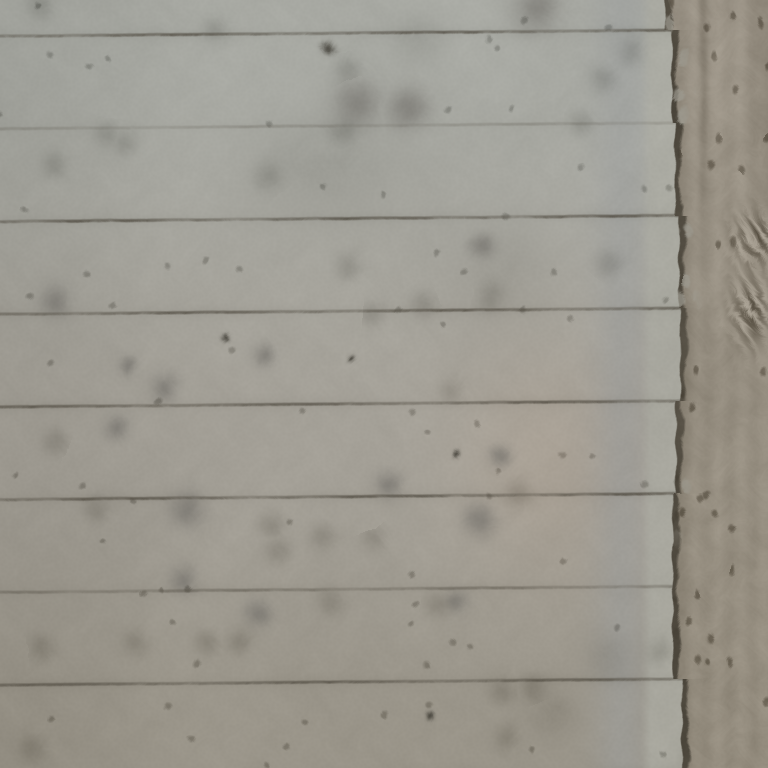
A WebGL 2 fragment shader for this texture:

```glsl
#version 300 es
precision highp float;
// Weathered pale boards with dark seams and stains, ending at a rough earthen strip.
uniform vec2 u_resolution;
out vec4 fragColor;

// Board ends from bottom to top
const float boardEnd[9] = float[9](0.888, 0.876, 0.876, 0.880, 0.886, 0.884, 0.879, 0.875, 0.866);

// Large soft stains: centre and radius
const vec3 stains[16] = vec3[16](
  vec3(0.336, 0.201, 0.017), vec3(0.243, 0.337, 0.021), vec3(0.238, 0.244, 0.016),
  vec3(0.506, 0.370, 0.016), vec3(0.651, 0.406, 0.014), vec3(0.624, 0.323, 0.020),
  vec3(0.595, 0.216, 0.014), vec3(0.152, 0.444, 0.015), vec3(0.344, 0.538, 0.014),
  vec3(0.214, 0.495, 0.016), vec3(0.628, 0.680, 0.015), vec3(0.466, 0.866, 0.029),
  vec3(0.530, 0.860, 0.026), vec3(0.167, 0.524, 0.011), vec3(0.700, 0.990, 0.030),
  vec3(0.072, 0.608, 0.018));

// Nail holes
const vec2 holes[5] = vec2[5](vec2(0.427, 0.937), vec2(0.460, 0.535), vec2(0.595, 0.408),
  vec2(0.293, 0.560), vec2(0.560, 0.066));

vec2 hash2(vec2 p) {
  vec3 q = fract(p.xyx * vec3(0.1031, 0.1030, 0.0973));
  q += dot(q, q.yzx + 33.33);
  return fract((q.xx + q.yz) * q.zy);
}

// Distance to the nearest cell point, and that cell's random value
vec2 cellular(vec2 p) {
  vec2 cell = floor(p), best = vec2(9.0, 0.0);
  for (int j = -1; j <= 1; j++)
    for (int i = -1; i <= 1; i++) {
      vec2 c = cell + vec2(i, j), h = hash2(c + 50.0);
      float d = length(c + h - p);
      if (d < best.x) best = vec2(d, hash2(c + 91.0).x);
    }
  return best;
}

// Layered, rotated sines in about -1..1
float mottle(vec2 p) {
  float sum = 0.0, amp = 0.5;
  for (int i = 0; i < 5; i++) {
    p += 0.7 * sin(p.yx * 1.3 + float(i));
    sum += amp * sin(p.x) * sin(p.y + 1.0);
    p = mat2(1.5, 1.2, -1.2, 1.5) * p + 3.1;
    amp *= 0.62;
  }
  return sum;
}

float blob(vec2 d, float r) { return exp(-dot(d, d) / (r * r)); }

void main() {
  vec2 uv = gl_FragCoord.xy / u_resolution;
  float px = 1.0 / u_resolution.y;
  float broad = mottle(uv * 9.0), fine = mottle(uv * 70.0 + 4.0);

  // Board rows, rising slightly to the right
  float row = (uv.y - 0.108 - 0.009 * uv.x + 0.0006 * fine) / 0.1207;
  float seam = floor(row + 0.5);
  float seamDist = (row - seam) * 0.1207;
  int board = int(clamp(floor(row) + 1.0, 0.0, 8.0));
  float end = boardEnd[board] + 0.0012 * sin(uv.y * 130.0) + 0.001 * fine;

  // Board colour: cool above, warm below
  vec3 col = mix(vec3(0.605, 0.585, 0.540), vec3(0.645, 0.630, 0.595), smoothstep(0.0, 0.45, uv.y));
  col = mix(col, vec3(0.660, 0.665, 0.640), smoothstep(0.4, 0.95, uv.y));
  col -= 0.035 * smoothstep(0.3, 0.0, uv.x);
  col += vec3(0.018, 0.002, -0.008) * blob((uv - vec2(0.71, 0.40)) * vec2(1.0, 0.8), 0.12);
  col = mix(col, vec3(0.60, 0.61, 0.61), 0.45 * blob(vec2(uv.x - 0.81, 0.0), 0.035));
  col = mix(col, vec3(0.67, 0.67, 0.635), 0.75 * smoothstep(0.832, 0.850, uv.x));
  col += 0.012 * broad + 0.009 * fine;

  // Cloudy grey patches
  float cloud = 0.5 * blob((uv - vec2(0.42, 0.79)) * vec2(0.6, 1.0), 0.06)
    + 0.5 * blob(uv - vec2(0.66, 0.65), 0.06) + 0.6 * blob(uv - vec2(0.545, 0.95), 0.03)
    + 0.6 * blob(uv - vec2(0.79, 0.145), 0.03) + 0.6 * blob(uv - vec2(0.72, 0.07), 0.035);
  col -= 0.09 * cloud * (0.8 + 0.5 * fine);

  // Round stains, slightly ragged
  float stain = 0.0;
  vec2 ragged = uv + 0.004 * vec2(fine, mottle(uv * 60.0 + 9.0));
  for (int i = 0; i < 16; i++)
    stain = max(stain, blob(ragged - stains[i].xy, stains[i].z));
  col = mix(col, vec3(0.44, 0.43, 0.41), 0.58 * stain);

  // Scattered faint smudges and specks
  vec2 smudge = cellular(ragged * 13.0);
  col -= 0.07 * step(0.72, smudge.y) * exp(-smudge.x * smudge.x * 22.0);
  vec2 speck = cellular(ragged * 34.0);
  col -= 0.12 * step(0.93, speck.y) * smoothstep(0.22, 0.05, speck.x);

  for (int i = 0; i < 5; i++) {
    float r = i == 0 ? 0.0075 : 0.005;
    col = mix(col, vec3(0.25, 0.24, 0.21), 0.8 * blob(ragged - holes[i], r));
  }

  // Seams with broken strength and a soft shadow
  float strength = seam == 6.0 ? 0.35 : seam == 1.0 ? 0.65 : 1.0;
  strength *= 0.72 + 0.2 * sin(uv.x * 19.0 + seam * 2.3) + 0.25 * fine;
  float line = smoothstep(0.0022 + px, 0.0004, abs(seamDist));
  col = mix(col, vec3(0.36, 0.34, 0.30), clamp(0.72 * strength * line, 0.0, 1.0));
  col -= 0.045 * strength * exp(-abs(seamDist) / 0.005);

  // Earthen strip with vertical grooves and grit
  vec3 earth = mix(vec3(0.58, 0.55, 0.495), vec3(0.61, 0.58, 0.53), uv.y);
  earth += 0.018 * broad + 0.025 * fine + 0.012 * sin(uv.x * 210.0 + broad);
  earth -= 0.07 * blob(vec2(uv.x - 0.915 - 0.003 * broad, 0.0), 0.006) * smoothstep(0.6, 0.9, uv.y);
  earth -= 0.06 * smoothstep(0.96, 1.0, uv.x) * smoothstep(0.5, 0.9, uv.y);
  vec2 grit = cellular(ragged * vec2(60.0, 40.0));
  earth -= 0.17 * step(0.86, grit.y) * smoothstep(0.35, 0.1, grit.x);

  // Crumbled patches near the right side
  float crumble = blob((uv - vec2(0.985, 0.69)) * vec2(1.0, 0.9), 0.027)
    + blob((uv - vec2(0.977, 0.595)) * vec2(1.0, 0.55), 0.022);
  earth += crumble * (0.16 * sin(uv.x * 330.0 + uv.y * 190.0 + 3.0 * fine) - 0.08);

  // Dark gap along the board ends, with pale splinters crossing it
  float beyond = uv.x - end;
  float gapWidth = 0.007 + 0.002 * sin(uv.y * 47.0) + 0.002 * fine;
  float gap = smoothstep(gapWidth + 0.003, gapWidth - 0.002, beyond);
  earth -= 0.09 * exp(-max(beyond, 0.0) / 0.013);
  earth = mix(earth, vec3(0.27, 0.25, 0.21), gap * (0.82 + 0.15 * broad));
  vec2 chip = cellular(vec2(uv.x * 45.0, uv.y * 30.0) + 0.2 * fine);
  float splinter = step(0.70, chip.y) * smoothstep(0.4, 0.2, chip.x) * smoothstep(0.035, 0.01, beyond);
  earth = mix(earth, vec3(0.62, 0.61, 0.57), 0.7 * splinter * smoothstep(0.25, 0.4, uv.y));

  col = mix(col, earth, smoothstep(-px, px, beyond));
  col += 0.012 * (cellular(uv * 190.0).x - 0.5);
  fragColor = vec4(clamp(col, 0.0, 1.0), 1.0);
}
```
